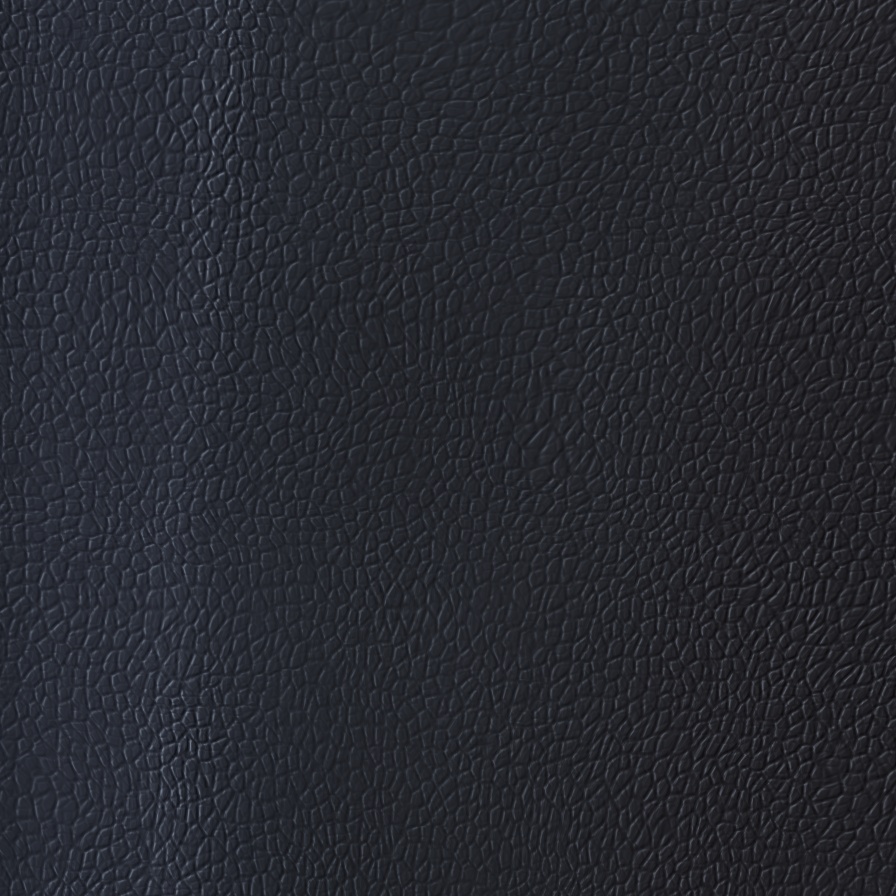
A WebGL 1 fragment shader for this texture:

```glsl
precision highp float;
// Dark blue-black grained leather with a soft vertical crease on the left.
// Warped, stretched Voronoi cells form a pebbled height field that is lit
// from the upper left; broad gradients and noise vary its tint and relief.

uniform vec2 u_resolution;

const vec3 LEFT_TINT = vec3(0.164, 0.178, 0.216);
const vec3 MIDDLE_TINT = vec3(0.142, 0.152, 0.175);
const vec3 RIGHT_TINT = vec3(0.139, 0.137, 0.156);
const vec3 SHEEN_TINT = vec3(0.90, 0.98, 1.08);
const vec2 PEBBLE_COUNT = vec2(64.0, 47.0);  // cells across and up the canvas
const float FINE_SCALE = 1.75;               // small wrinkles against pebbles
const float FINE_DEPTH = 0.38;
const float GROOVE_WIDTH = 0.36;             // in cell units
const float LEAN = 0.32;                     // slant of the grain at the right
const float WARP = 0.013;
const vec2 LIGHT = vec2(-0.88, 0.47);
const float SLOPE_STEP = 0.0018;
const float RELIEF = 0.052;
const float GLINT = 0.085;
const float GROOVE_SHADE = 0.014;
const float CREASE_X = 0.222;
const float CREASE_WIDTH = 0.042;
const float GRAIN = 0.010;

float hash(vec2 p) {
  vec3 q = fract(p.xyx * 0.1031);
  q += dot(q, q.yzx + 33.33);
  return fract((q.x + q.y) * q.z);
}

vec2 hash2(vec2 p) {
  return vec2(hash(p), hash(p + 57.3));
}

float noise(vec2 p) {
  vec2 cell = floor(p);
  vec2 f = fract(p);
  f = f * f * (3.0 - 2.0 * f);
  float low = mix(hash(cell), hash(cell + vec2(1.0, 0.0)), f.x);
  float high = mix(hash(cell + vec2(0.0, 1.0)), hash(cell + 1.0), f.x);
  return mix(low, high, f.y);
}

// Gap between the two nearest cell centres: zero along cell borders.
float borderGap(vec2 p) {
  vec2 cell = floor(p);
  vec2 f = fract(p);
  float nearest = 8.0;
  float second = 8.0;
  for (int y = -1; y <= 1; y++) {
    for (int x = -1; x <= 1; x++) {
      vec2 offset = vec2(float(x), float(y));
      vec2 center = offset + 0.08 + 0.84 * hash2(cell + offset + 100.0);
      float d = length(center - f);
      second = min(second, max(nearest, d));
      nearest = min(nearest, d);
    }
  }
  return second - nearest;
}

// Bends the grain: slanted towards the right, wavy everywhere.
vec2 grainSpace(vec2 uv) {
  float lean = LEAN * smoothstep(0.15, 0.95, uv.x);
  vec2 wave = vec2(noise(uv * 9.0), noise(uv * 9.0 + 31.7)) - 0.5;
  vec2 ripple = vec2(noise(uv * 34.0 + 7.1), noise(uv * 34.0 + 83.0)) - 0.5;
  vec2 bent = uv + WARP * (2.2 * wave + 0.55 * ripple);
  bent.x -= lean * (uv.y - 0.5);
  return bent * PEBBLE_COUNT;
}

float leatherHeight(vec2 uv) {
  vec2 p = grainSpace(uv);
  float pebble = smoothstep(0.0, GROOVE_WIDTH, borderGap(p));
  float wrinkle = smoothstep(0.0, GROOVE_WIDTH, borderGap(p * FINE_SCALE + 19.0));
  return pebble + FINE_DEPTH * wrinkle;
}

void main() {
  vec2 uv = gl_FragCoord.xy / u_resolution;

  // Crease that drifts to the right as it rises
  float creaseLine = CREASE_X + 0.055 * (uv.y - 0.5) + 0.03 * (noise(vec2(uv.y * 5.0, 3.0)) - 0.5);
  float creaseOffset = (uv.x - creaseLine) / CREASE_WIDTH;
  float crease = exp(-creaseOffset * creaseOffset);

  // Broad tint and relief strength
  vec3 color = mix(LEFT_TINT, MIDDLE_TINT, smoothstep(0.12, 0.46, uv.x));
  color = mix(color, RIGHT_TINT, smoothstep(0.50, 0.95, uv.x - 0.15 * (uv.y - 0.5)));
  color *= 0.96 + 0.08 * uv.y + 0.10 * (noise(uv * vec2(6.0, 3.5) + 11.0) - 0.5);
  color *= 1.0 + 0.10 * crease * clamp(-creaseOffset + 0.6, -0.8, 1.2);
  color *= 0.90 + 0.10 * smoothstep(0.0, 0.06, uv.x);
  float strength = 0.66 + 0.26 * (1.0 - smoothstep(0.05, 0.42, uv.x));
  strength += 0.20 * smoothstep(0.5, 0.85, uv.x) + 0.45 * crease;
  strength *= 0.72 + 0.56 * noise(uv * vec2(9.0, 6.0) + 47.0);

  // Lit relief: bright left flanks, dark right flanks, shaded grooves
  vec2 toLight = LIGHT * SLOPE_STEP;
  float nearHeight = leatherHeight(uv + toLight);
  float farHeight = leatherHeight(uv - toLight);
  float slope = farHeight - nearHeight;
  float facing = max(slope, 0.0);
  float groove = 1.0 - 0.5 * (nearHeight + farHeight) / (1.0 + FINE_DEPTH);
  float light = RELIEF * slope + GLINT * facing * facing - GROOVE_SHADE * groove;
  light *= strength;

  // Fine surface mottling
  light += GRAIN * (noise(uv * 260.0) + noise(uv * 120.0 + 5.0) - 1.0);

  gl_FragColor = vec4(clamp(color + light * SHEEN_TINT, 0.0, 1.0), 1.0);
}
```
